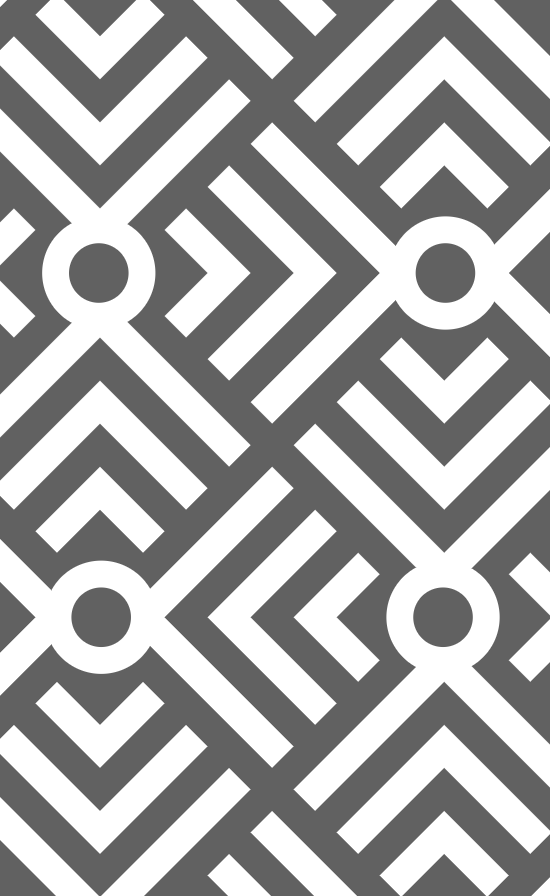
Reproduce this pattern procedurally as a Shadertoy shader.

```glsl
// Diamond lattice of nested white chevrons on grey, with a ring at every crossing.

// Signed distance to the chevrons; p is in ring spacings, rings on integers.
float chevrons(vec2 p) {
    // Diamond cells are unit squares in diagonal coordinates.
    vec2 cell = floor(vec2(p.x + p.y, p.x - p.y));
    vec2 centre = 0.5 * vec2(cell.x + cell.y + 1.0, cell.x - cell.y);
    vec2 q = p - centre;

    // Chevrons run sideways in half of the cells and upright in the rest.
    bool sideways = mod(cell.x + cell.y, 2.0) < 0.5;
    bool evenCell = mod(cell.x, 2.0) < 0.5;
    float heading = (sideways == evenCell) ? 1.0 : -1.0;
    float along = heading * (sideways ? q.x : q.y);
    float across = abs(sideways ? q.y : q.x);

    // Three bands behind the tip, cut short of the tail edges.
    float depth = 0.5 - along - across;
    float tail = 0.5 + along - across;
    float band = abs(mod(depth, 0.25) - 0.125) - 0.0625;
    return max(max(band, 0.0625 - tail), depth - 0.75) * inversesqrt(2.0);
}

// Distance from the nearest ring centre, nudged sideways in a checkerboard.
float ringRadius(vec2 p) {
    vec2 id = floor(p + 0.5);
    float nudge = mod(id.x + id.y, 2.0) < 0.5 ? -0.0035 : 0.0035;
    return length(p - id - vec2(nudge, 0.0));
}

// Antialiased fill of a signed distance.
float coverage(float dist, float pixel) {
    return clamp(0.5 - dist / pixel, 0.0, 1.0);
}

void mainImage(out vec4 fragColor, in vec2 fragCoord) {
    float spacing = 0.3842;
    vec2 p = (fragCoord / iResolution.y - vec2(0.1116, 0.6953)) / spacing;
    float pixel = 1.0 / (spacing * iResolution.y);

    // White bands and discs, then the grey hole of each ring.
    float radius = ringRadius(p);
    float white = coverage(min(chevrons(p), radius - 0.1645), pixel);
    white *= 1.0 - coverage(radius - 0.0865, pixel);

    fragColor = vec4(mix(vec3(0.38), vec3(1.0), white), 1.0);
}
```
